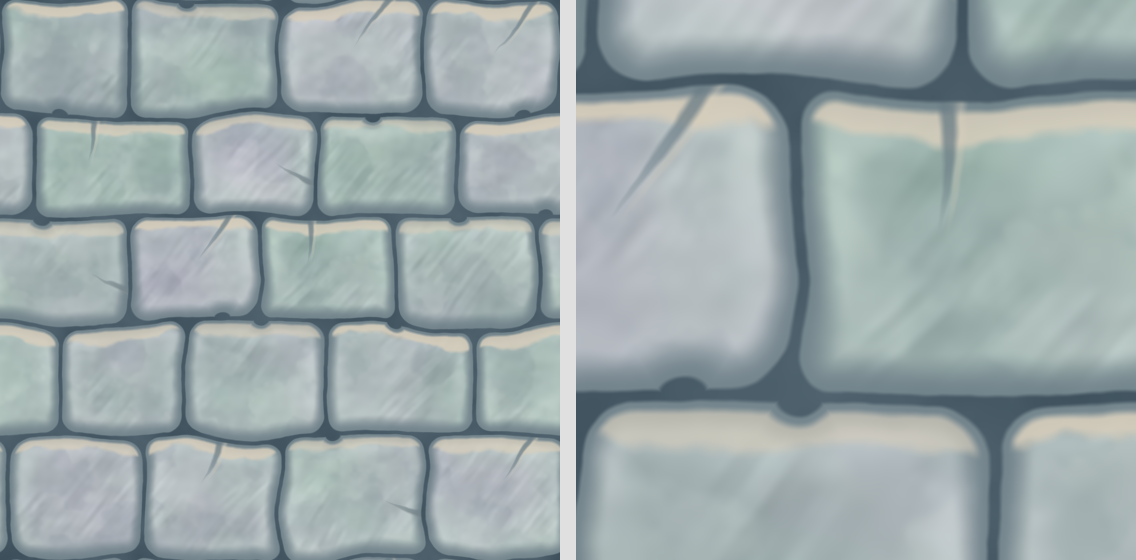
Left: the whole. Right: its middle third, enlarged.
Reproduce this texture procedurally as a Shadertoy shader.

```glsl
// Painted stone wall: five staggered courses of four rounded blocks that tile.
// Warped cells give each block a distance field; bevels, a warm top rim,
// mottled paint, brush hatching, chips and cracks are layered from it.

const float COLUMNS = 4.0;
const float COURSE_EDGE[6] = float[6](0.0, 0.217, 0.42, 0.611, 0.797, 1.0);
const float COURSE_SHIFT[5] = float[5](0.01, 0.095, 0.212, 0.08, -0.008);

const vec3 JOINT = vec3(0.27, 0.345, 0.39);
const vec3 SHADE = vec3(0.42, 0.49, 0.525);
const vec3 STONE_DARK = vec3(0.585, 0.645, 0.66);
const vec3 STONE_LIGHT = vec3(0.715, 0.765, 0.76);
const vec3 RIM = vec3(0.84, 0.805, 0.735);
const vec3 LAVENDER = vec3(0.025, -0.02, 0.02);
const vec3 GREEN = vec3(-0.015, 0.02, -0.02);

float hash(vec2 p) {
    vec3 h = fract(p.xyx * vec3(0.1031, 0.1030, 0.0973));
    h += dot(h, h.yzx + 33.33);
    return fract((h.x + h.y) * h.z);
}

// Value noise that repeats after "period" cells.
float noise(vec2 p, vec2 period, float seed) {
    vec2 i = floor(p), f = fract(p);
    f = f * f * (3.0 - 2.0 * f);
    vec2 a = mod(i, period) + seed, b = mod(i + 1.0, period) + seed;
    return mix(mix(hash(a), hash(vec2(b.x, a.y)), f.x),
               mix(hash(vec2(a.x, b.y)), hash(b), f.x), f.y);
}

float fbm(vec2 uv, float cells, float seed) {
    float sum = 0.0, gain = 0.53;
    for (int i = 0; i < 4; i++) {
        sum += gain * noise(uv * cells, vec2(cells), seed);
        cells *= 2.0;
        gain *= 0.5;
    }
    return sum;
}

float roundBox(vec2 q, vec2 halfSize, float radius) {
    vec2 d = abs(q) - halfSize + radius;
    return length(max(d, 0.0)) + min(max(d.x, d.y), 0.0) - radius;
}

// Position of a vertical joint, in column units.
float jointAt(float column, float course) {
    return column + 0.16 * (hash(vec2(mod(column, COLUMNS), course) + 17.0) - 0.5);
}

// Line from a to b that narrows to a point at b.
float taper(vec2 q, vec2 a, vec2 b, float width) {
    vec2 ab = b - a;
    float t = clamp(dot(q - a, ab) / dot(ab, ab), 0.0, 1.0);
    float w = width * (1.0 - t);
    return (1.0 - smoothstep(0.3 * w, w + 0.0015, length(q - a - ab * t))) * (1.0 - t * t);
}

void mainImage(out vec4 fragColor, in vec2 fragCoord) {
    vec2 uv = fragCoord / iResolution.xy;
    float soft = max(0.0018, 1.0 / iResolution.y);

    // Uneven joints
    vec2 p = uv;
    p.y = fract(p.y + 0.026 * (noise(uv * vec2(9, 5), vec2(9, 5), 3.0) - 0.5));
    p.x += 0.014 * (noise(uv * vec2(6, 12), vec2(6, 12), 9.0) - 0.5);
    p += 0.005 * (vec2(fbm(uv, 24.0, 31.0), fbm(uv, 24.0, 57.0)) - 0.5);

    // Course and column of this block
    int row = 0;
    for (int i = 1; i < 5; i++) row += int(step(COURSE_EDGE[i], p.y));
    float course = float(row);
    float u = (p.x - COURSE_SHIFT[row]) * COLUMNS;
    float column = floor(u);
    if (u < jointAt(column, course)) column -= 1.0;
    else if (u >= jointAt(column + 1.0, course)) column += 1.0;
    vec2 id = vec2(mod(column, COLUMNS), course);
    float pick = hash(id + 71.0), mood = hash(id + 113.0);

    // Block shape, with a small bite out of some edges
    vec2 low = vec2(jointAt(column, course), COURSE_EDGE[row]);
    vec2 high = vec2(jointAt(column + 1.0, course), COURSE_EDGE[row + 1]);
    vec2 halfSize = 0.5 * (high - low) / vec2(COLUMNS, 1);
    vec2 q = vec2(u / COLUMNS, p.y) - 0.5 * (low + high) / vec2(COLUMNS, 1);
    float d = roundBox(q, halfSize - 0.0035, 0.022 + 0.014 * mood);
    vec2 bite = vec2((mood - 0.5) * halfSize.x, halfSize.y * (pick > 0.85 ? -1.0 : 1.0));
    if (abs(pick - 0.5) > 0.3) d = max(d, 0.012 - length((q - bite) * vec2(0.8, 1.0)));
    float depth = -d;

    // Mottled paint and soft relief
    float mottle = fbm(uv, 9.0, 5.0);
    float patches = smoothstep(0.42, 0.56, fbm(uv + 0.02 * mottle, 14.0, 23.0));
    float relief = mottle - fbm(uv + vec2(-0.006, 0.012), 9.0, 5.0);
    float tone = 0.32 + 0.9 * (mottle - 0.5) + 0.3 * patches + 0.25 * mood - 0.06 * (course - 2.0);
    vec3 color = mix(STONE_DARK, STONE_LIGHT, clamp(tone, 0.0, 1.2));
    float hue = 0.6 * mood + 0.9 * (fbm(uv, 7.0, 41.0) - 0.5) + 0.2;
    color += mix(GREEN, LAVENDER, clamp(hue, 0.0, 1.0)) + 0.22 * relief;

    // Groups of slanted brush strokes
    vec2 slant = mat2(0.77, 0.64, -0.64, 0.77) * (q + id);
    float strokes = noise(slant * vec2(130, 18), vec2(1024), 7.0) - 0.5;
    color += 0.065 * strokes * smoothstep(0.5, 0.7, noise(uv * 11.0, vec2(11), 63.0));

    // Bevel: dark sides and foot, pale inner edge, warm uneven top rim
    float ragged = fbm(uv, 16.0, 83.0);
    float foot = smoothstep(-0.2, -1.0, q.y / halfSize.y);
    float bevel = 1.0 - smoothstep(0.001, 0.013 + 0.014 * ragged + 0.014 * foot, depth);
    float inner = smoothstep(0.01, 0.022, depth) * (1.0 - smoothstep(0.022, 0.045, depth));
    color += 0.035 * inner * (1.0 - foot);
    color = mix(color, SHADE, 0.85 * bevel);
    float top = halfSize.y - q.y;
    float rimWidth = 0.008 + 0.03 * ragged;
    float rim = smoothstep(0.003, 0.009, depth) * (1.0 - smoothstep(rimWidth, rimWidth + 0.009, top));
    color = mix(color, RIM, rim * (0.55 + 0.4 * pick));

    // Cracks from the top or the right side, lit along one lip
    vec2 start = pick > 0.5 ? vec2((mood - 0.3) * halfSize.x, halfSize.y) : vec2(halfSize.x, -0.4 * halfSize.y);
    vec2 end = start + (pick > 0.5 ? vec2(-0.065 * mood - 0.01, -0.085) : vec2(-0.075, 0.035));
    vec2 bent = q + 0.018 * (vec2(mottle, ragged) - 0.5);
    float cracked = step(0.5, hash(id + 151.0));
    color = mix(color, RIM, 0.4 * cracked * taper(bent + vec2(-0.005, 0.003), start, end, 0.006));
    color = mix(color, SHADE, 0.8 * cracked * taper(bent, start, end, 0.007));

    // Joints
    color = mix(color, JOINT + 0.1 * (ragged - 0.4), smoothstep(-soft, soft, d));
    fragColor = vec4(clamp(color, 0.0, 1.0), 1.0);
}
```
